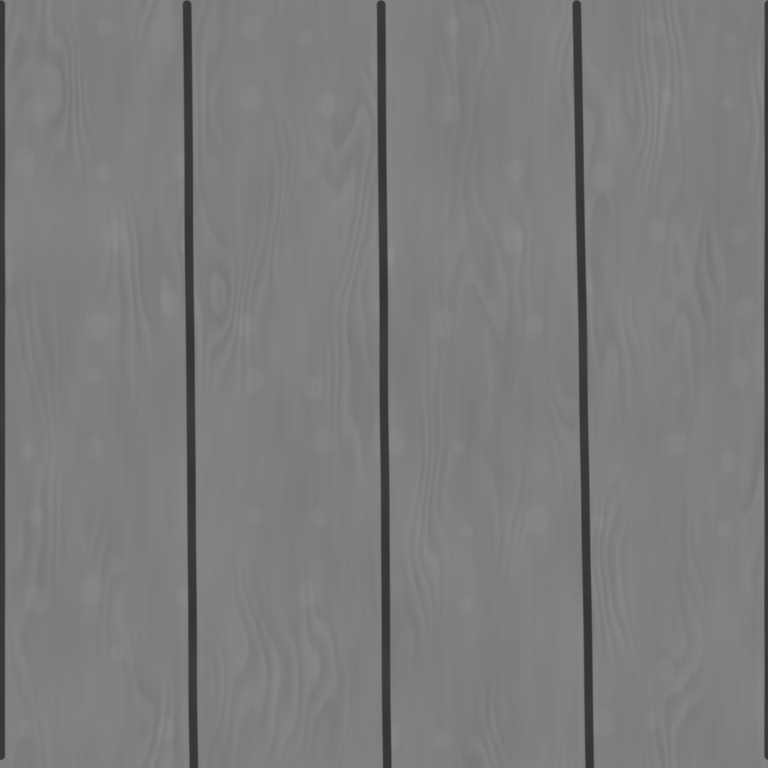
This texture is drawn by a WebGL 1 fragment shader. Its source:

```glsl
precision highp float;

uniform vec2 u_resolution;

float hash(vec2 p) {
  return fract(sin(dot(p, vec2(127.1, 311.7))) * 43758.5);
}

// Gradient dot offset for one lattice corner; rows wrap at the period
float corner(vec2 cell, vec2 offset, float period, float seed) {
  float angle = 6.2832 * hash(vec2(cell.x + 41.0 * seed, mod(cell.y, period)));
  return dot(vec2(cos(angle), sin(angle)), offset);
}

// Gradient noise, repeating vertically once per canvas
float noise(vec2 uv, vec2 scale, float seed) {
  vec2 p = uv * scale;
  vec2 i = floor(p);
  vec2 f = p - i;
  vec2 w = f * f * f * (f * (f * 6.0 - 15.0) + 10.0);
  vec2 e = vec2(1.0, 0.0);
  float low = mix(corner(i, f, scale.y, seed), corner(i + e, f - e, scale.y, seed), w.x);
  float high = mix(corner(i + e.yx, f - e.yx, scale.y, seed),
                   corner(i + 1.0, f - 1.0, scale.y, seed), w.x);
  return mix(low, high, w.y);
}

// Embossed fibres: a skewed wave along bent contour lines
float grain(vec2 uv, float seed) {
  float bend = noise(uv, vec2(14.0, 4.0), seed) + 0.4 * noise(uv, vec2(31.0, 9.0), seed + 5.0);
  float ring = fract(uv.x * 44.0 + 3.2 * bend);
  float relief = smoothstep(0.0, 0.72, ring) - smoothstep(0.72, 1.0, ring) - 0.5;
  float patches = smoothstep(-0.15, 0.4, noise(uv, vec2(12.0, 4.0), seed + 11.0));
  return relief * patches;
}

// Soft, slightly tall spots scattered one per occupied cell
float spots(vec2 uv) {
  vec2 p = uv * 11.0;
  vec2 cell = floor(p);
  vec2 centre = 0.3 + 0.4 * vec2(hash(cell + 3.0), hash(cell + 17.0));
  float radius = mix(0.09, 0.19, hash(cell + 29.0));
  float d = length((fract(p) - centre) * vec2(1.0, 0.8));
  return step(0.5, hash(cell + 51.0)) * (1.0 - smoothstep(radius * 0.5, radius * 1.25, d));
}

void main() {
  vec2 uv = gl_FragCoord.xy / u_resolution;

  // Four leaning grooves; the first wraps around the canvas edge
  vec4 lean = vec4(0.0, 0.0045, 0.004, 0.0085);
  vec4 centre = vec4(0.001, 0.248, 0.5, 0.7597) + lean * (1.0 - 2.0 * uv.y);
  centre += 0.0012 * noise(uv, vec2(3.0, 6.0), 70.0);
  vec4 side = abs(fract(uv.x - centre + 0.5) - 0.5);
  vec4 past = max(vec4(0.0), max(vec4(uv.y - 0.994), vec4(0.016, -1.0, -1.0, -1.0) - uv.y));
  vec4 reach = sqrt(side * side + past * past);
  float d = min(min(reach.x, reach.y), min(reach.z, reach.w));

  // Wood, with a separate grain on each plank
  float plank = mod(dot(step(centre, vec4(uv.x)), vec4(1.0)), 4.0);
  float shade = 0.496 + 0.032 * grain(uv, plank + 1.0);
  shade += 0.022 * noise(uv, vec2(9.0, 5.0), plank + 20.0);
  shade += 0.016 * noise(uv, vec2(40.0, 9.0), plank + 30.0);
  shade += 0.010 * noise(uv, vec2(130.0, 14.0), plank + 40.0);
  shade += 0.018 * spots(uv);

  // Faint worn highlight beside each groove
  float rim = (d - 0.011) / 0.003;
  shade += 0.012 * exp(-rim * rim) * smoothstep(-0.2, 0.3, noise(uv, vec2(8.0, 5.0), 60.0));

  float grooveShade = 0.22 + 0.03 * noise(uv, vec2(20.0, 12.0), 80.0);
  shade = mix(grooveShade, shade, smoothstep(0.004, 0.007, d));
  gl_FragColor = vec4(vec3(shade), 1.0);
}
```
